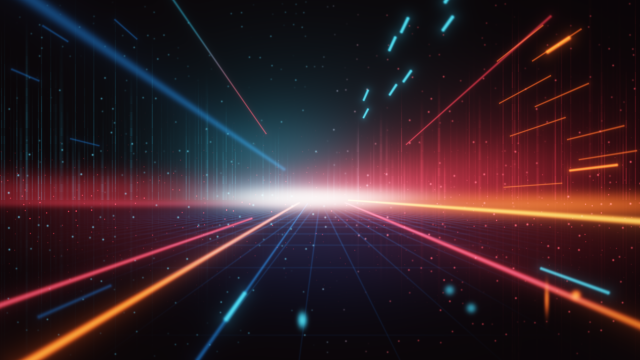
Give the GLSL for this background, as a WebGL 1 fragment shader.

```glsl
precision highp float;
// A dark neon corridor: a glowing horizon, light rails over a perspective floor,
// and streaks flying out of the vanishing point between walls of thin strands.
// Light is summed from soft ellipses and tapered segments, then tone mapped.

uniform vec2 u_resolution;

#define HORIZON 0.444
#define EXPOSURE 1.15
#define GRID_STEP 0.63
#define GRID_DEPTH 0.375
#define BASE vec3(0.035, 0.018, 0.026)
#define TEAL vec3(0.08, 0.42, 0.52)
#define CYAN vec3(0.25, 1.3, 1.6)
#define BLUE vec3(0.06, 0.42, 0.85)
#define RED vec3(0.85, 0.12, 0.17)
#define PINK vec3(1.7, 0.3, 0.42)
#define ORANGE vec3(2.4, 0.7, 0.16)

float hash(vec2 p) {
  return fract(sin(dot(p, vec2(127.1, 311.7))) * 43758.5453);
}

// Soft ellipse of light.
float glow(vec2 q, vec2 center, vec2 radius) {
  vec2 d = (q - center) / radius;
  return exp(-dot(d, d));
}

// Segment with a halo, widening away from the vanishing point.
float streak(vec2 q, vec2 a, vec2 b, float width) {
  vec2 ab = b - a;
  float t = clamp(dot(q - a, ab) / dot(ab, ab), 0.0, 1.0);
  vec2 onLine = a + ab * t;
  float d = length(q - onLine);
  float w = max(width * (0.15 + length(onLine)), 0.7 / u_resolution.y);
  return exp(-d * d / (w * w)) + 0.16 * exp(-d / (w * 3.0));
}

// Streak pointing at the vanishing point.
float dash(vec2 q, float angle, float r, float len, float width) {
  vec2 dir = vec2(cos(angle), sin(angle));
  return streak(q, dir * r, dir * (r + len), width);
}

// Hanging vertical strands, taller toward the sides.
float strands(vec2 q, float count, float seed) {
  float x = q.x * count, id = floor(x), y = abs(q.y);
  float f = fract(x) - 0.5, h = hash(vec2(id, seed));
  float top = 0.08 + (0.1 + abs(q.x)) * hash(vec2(id, seed + 5.0)) * 0.8;
  float flicker = 0.4 + 0.6 * hash(vec2(id, floor(y * 45.0)));
  return exp(-f * f * 22.0) * h * h * h * flicker * (1.0 - smoothstep(0.2 * top, top, y));
}

// Random points, one at most in each cell.
float sparks(vec2 q, float scale, float density) {
  vec2 cell = floor(q * scale);
  float h = hash(cell);
  vec2 center = 0.25 + 0.5 * vec2(hash(cell + 17.0), hash(cell + 41.0));
  float d = length(fract(q * scale) - center);
  return step(1.0 - density, h) * exp(-d * d * 120.0) * hash(cell + 73.0);
}

vec3 haze(vec2 q) {
  vec3 c = TEAL * (0.75 * glow(q, vec2(-0.13, 0.07), vec2(0.24, 0.16))
         + 0.2 * glow(q, vec2(-0.06, 0.2), vec2(0.45, 0.27)));
  c += RED * (0.75 * glow(q, vec2(0.33, 0.04), vec2(0.36, 0.11))
     + 0.22 * glow(q, vec2(0.5, 0.1), vec2(0.45, 0.2))
     + 0.65 * glow(q, vec2(-0.65, 0.015), vec2(0.5, 0.055)));
  return c * mix(0.3, 1.0, smoothstep(-0.03, 0.01, q.y));
}

vec3 horizonLight(vec2 q) {
  vec3 c = vec3(2.1, 1.9, 1.75) * glow(q, vec2(0.0, 0.004), vec2(0.2, 0.026));
  c += PINK * 0.55 * glow(q, vec2(0.09, 0.02), vec2(0.22, 0.06));
  c += TEAL * 1.3 * glow(q, vec2(-0.14, 0.01), vec2(0.16, 0.045));
  c += ORANGE * 0.55 * glow(q, vec2(0.6, -0.012), vec2(0.45, 0.03));
  c += vec3(2.4, 1.1, 0.3) * streak(q, vec2(0.08, 0.0), vec2(0.95, -0.063), 0.008);
  return c + PINK * 0.25 * glow(q, vec2(-0.5, -0.008), vec2(0.4, 0.012));
}

vec3 floorLight(vec2 q) {
  float d = max(-q.y, 0.001), u = q.x / d;
  // Grid distances are measured on the canvas so line width stays even.
  float across = abs(fract((u + 0.13) / GRID_STEP + 0.5) - 0.5) * GRID_STEP * d / sqrt(1.0 + u * u);
  float along = abs(fract(GRID_DEPTH / d + 0.5) - 0.5) * d * d / GRID_DEPTH;
  float lines = exp(-across * across * 160000.0) + 0.5 * exp(-along * along * 160000.0);
  vec3 c = BLUE * lines * 0.35 * smoothstep(0.01, 0.06, d) * exp(-q.x * q.x * 7.0 - d * 3.5);
  c += vec3(0.04, 0.07, 0.18) * glow(q, vec2(0.0, -0.08), vec2(0.4, 0.2));
  c += RED * 0.2 * (glow(q, vec2(0.55, -0.1), vec2(0.4, 0.12)) + glow(q, vec2(-0.5, -0.08), vec2(0.35, 0.1)));
  // Rails.
  vec3 warm = mix(vec3(2.0, 0.8, 0.6), ORANGE, smoothstep(0.05, 0.3, d));
  c += warm * streak(q, vec2(-0.058, -0.007), vec2(-0.84, -0.467), 0.011);
  c += PINK * 0.75 * streak(q, vec2(-0.19, -0.051), vec2(-0.93, -0.306), 0.007);
  c += mix(PINK, ORANGE * 0.6, smoothstep(0.2, 0.34, d)) * streak(q, vec2(0.07, -0.007), vec2(0.93, -0.365), 0.009);
  c += BLUE * 0.6 * streak(q, vec2(-0.035, -0.01), vec2(-0.34, -0.444), 0.009);
  c += CYAN * 0.8 * streak(q, vec2(-0.21, -0.26), vec2(-0.26, -0.33), 0.012);
  c += CYAN * 0.7 * streak(q, vec2(0.615, -0.19), vec2(0.8, -0.257), 0.005);
  c += BLUE * 0.35 * streak(q, vec2(-0.78, -0.324), vec2(-0.583, -0.238), 0.006);
  // Glints where light pools on the tiles.
  c += CYAN * glow(q, vec2(-0.049, -0.333), vec2(0.011, 0.018));
  c += CYAN * 0.5 * (glow(q, vec2(0.36, -0.25), vec2(0.012)) + glow(q, vec2(0.42, -0.3), vec2(0.012)));
  c += ORANGE * (glow(q, vec2(0.711, -0.264), vec2(0.011)) + 0.6 * glow(q, vec2(0.63, -0.273), vec2(0.006, 0.035)));
  return c * smoothstep(0.0, 0.012, -q.y);
}

vec3 skyLight(vec2 q) {
  vec3 c = BLUE * 0.5 * streak(q, vec2(-0.1, 0.086), vec2(-0.86, 0.597), 0.017);
  c += RED * 0.8 * streak(q, vec2(0.24, 0.155), vec2(0.64, 0.51), 0.004);
  c += mix(RED, TEAL, smoothstep(0.2, 0.5, q.y)) * 0.7 * streak(q, vec2(-0.15, 0.185), vec2(-0.41, 0.56), 0.004);
  c += ORANGE * (dash(q, 0.577, 0.755, 0.07, 0.005) + dash(q, 0.118, 0.7, 0.13, 0.0035));
  // Cyan dashes climb to the right; fainter streaks run along both walls.
  for (int i = 0; i < 8; i++) {
    float k = float(i);
    c += CYAN * dash(q, 1.05 + 0.12 * sin(k * 1.7 + 0.3), 0.26 + 0.042 * k + 0.002 * k * k, 0.025 + 0.003 * k, 0.006);
    float r = 0.5 + 0.3 * hash(vec2(k, 3.0));
    c += ORANGE * 0.3 * dash(q, 0.07 + 0.085 * k, r, 0.16, 0.0025);
    c += BLUE * 0.35 * dash(q, 2.9 - 0.16 * k, r + 0.12, 0.08, 0.003);
  }
  return c * smoothstep(0.0, 0.02, q.y);
}

void main() {
  vec2 q = (gl_FragCoord.xy - vec2(0.5 * u_resolution.x, 0.0)) / u_resolution.y - vec2(0.0, HORIZON);
  vec3 sideTint = mix(TEAL, RED, smoothstep(-0.1, 0.3, q.x));
  vec3 light = BASE + haze(q) + horizonLight(q) + floorLight(q) + skyLight(q);
  // Strands, mirrored faintly in the floor, and drifting sparks.
  float wall = strands(q, 62.0, 1.0) + 0.7 * strands(q, 117.0, 2.0);
  light += sideTint * wall * (q.y > 0.0 ? 0.65 : 0.12);
  light += (sideTint + 0.1) * 1.8 * sparks(q, 34.0, 0.25) * exp(-abs(q.y) * 3.0);
  light += PINK * sparks(q + 3.0, 48.0, 0.35) * exp(-abs(q.y + 0.02) * 16.0);
  gl_FragColor = vec4(1.0 - exp(-light * EXPOSURE), 1.0);
}
```
